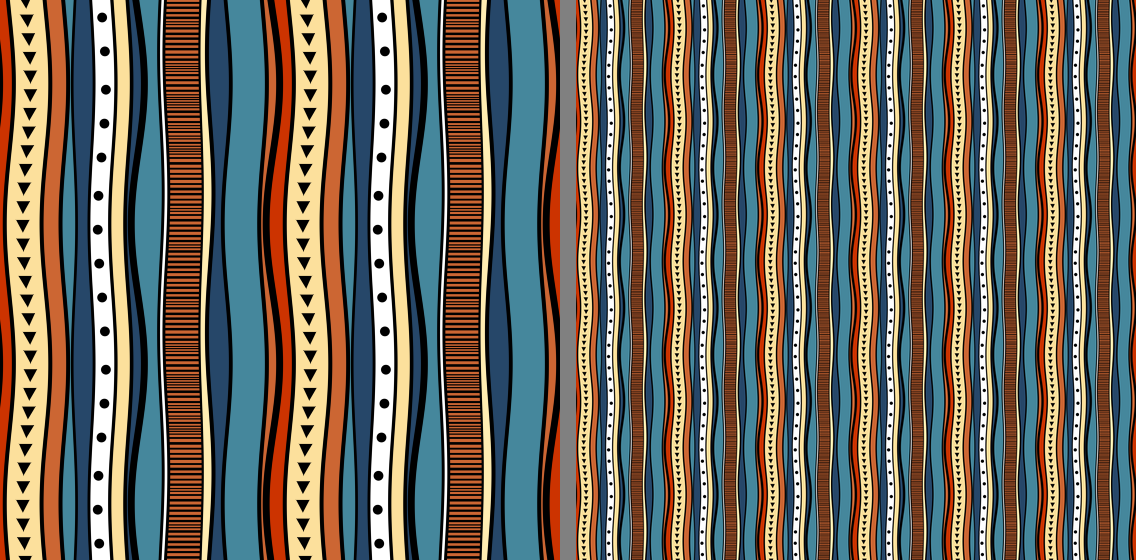
Left, the tile; right, the same tile 3 across and 3 down.
Write a three.js fragment shader that draws this pattern.

```glsl
varying vec2 vUv;

// Lengths are in units of one tile, TILE units wide and high.
const float REPEATS = 2.0;
const float TILE = 384.0;
const float SOFTNESS = 0.9;
const float TAU = 6.2831853;

const float MAIN_CREST = 115.0;
const float LADDER_CREST = 73.0;
const float SEAM_SHIFT = 48.0;

const float TRIANGLE_ROWS = 15.0;
const float TRIANGLE_START = 20.0;
const vec2 TRIANGLE_SIZE = vec2(9.2, 17.5);
const int DOT_COUNT = 8;
const float DOT_RADIUS = 6.7;
const float DOT_START = 24.0;
const float DOT_STEP = 46.5;
const float DOT_EXTRA_GAP = 6.0;
const float RUNG_COUNT = 54.0;

const vec3 INK = vec3(0.0);
const vec3 TEAL = vec3(0.27, 0.53, 0.61);
const vec3 NAVY = vec3(0.15, 0.28, 0.41);
const vec3 CREAM = vec3(0.99, 0.88, 0.61);
const vec3 PALE = vec3(1.0, 0.93, 0.70);
const vec3 ORANGE = vec3(0.80, 0.40, 0.20);
const vec3 RED = vec3(0.80, 0.20, 0.0);
const vec3 WHITE = vec3(1.0);

float hash(float n) {
  return fract(sin(n * 12.9898 + 4.1) * 43758.547);
}

float cover(float d) {
  return 1.0 - smoothstep(-SOFTNESS, SOFTNESS, d);
}

// 1 at the crest, 0 half a tile away
float sway(float y, float crest) {
  return 0.5 + 0.5 * cos(TAU * (y - crest) / TILE);
}

// Fills everything right of an edge, then inks the edge.
void stripe(inout vec3 color, float x, float edge, float lineWidth, vec3 fill) {
  color = mix(color, fill, cover(edge - x));
  color = mix(color, INK, cover(abs(x - edge) - 0.5 * lineWidth));
}

float triangles(vec2 p, float axis) {
  float pitch = TILE / TRIANGLE_ROWS;
  float t = mod(p.y - TRIANGLE_START + 4.0, pitch) - 4.0;
  float side = abs(p.x - axis) - TRIANGLE_SIZE.x * (1.0 - t / TRIANGLE_SIZE.y);
  side *= TRIANGLE_SIZE.y / length(TRIANGLE_SIZE);
  return cover(max(side, -t));
}

float dots(vec2 p) {
  float d = TILE;
  for (int i = 0; i < DOT_COUNT; i++) {
    float n = float(i);
    float y = DOT_START + DOT_STEP * n + DOT_EXTRA_GAP * (step(1.5, n) + step(4.5, n));
    float x = mix(134.0, 145.3, sway(y, MAIN_CREST));
    d = min(d, length(p - vec2(x, y)) - DOT_RADIUS);
  }
  return cover(d);
}

// Uneven rungs, some of them split into two thin lines
float rungs(float y) {
  float pitch = TILE / RUNG_COUNT;
  float id = floor(y / pitch);
  float offset = (fract(y / pitch) - 0.5) * pitch + 0.8 * (hash(id) - 0.5);
  float isSplit = step(0.78, hash(id + 71.0));
  float halfWidth = mix(mix(1.2, 1.9, hash(id + 33.0)), 0.85, isSplit);
  return cover(abs(abs(offset) - 1.9 * isSplit) - halfWidth);
}

void main() {
  // y runs downward; the side seam lies inside a plain teal stripe
  vec2 p = fract(vec2(vUv.x, 1.0 - vUv.y) * REPEATS) * TILE;
  p.x = mod(p.x + SEAM_SHIFT, TILE) - SEAM_SHIFT;
  float w = sway(p.y, MAIN_CREST);
  float v = sway(p.y, LADDER_CREST);
  vec3 color = TEAL;

  // Red and triangle stripes
  stripe(color, p.x, mix(-28.5, -18.0, w), 5.5, ORANGE);
  stripe(color, p.x, mix(-19.0, -0.5, w), 9.5, RED);
  stripe(color, p.x, mix(6.5, 19.0, w), 5.5, CREAM);
  stripe(color, p.x, mix(57.0, 69.0, w), 5.5, ORANGE);
  stripe(color, p.x, mix(83.0, 93.5, w), 5.5, TEAL);

  // Dotted stripe and its borders
  stripe(color, p.x, mix(105.0, 99.0, w), 3.7, NAVY);
  stripe(color, p.x, mix(122.0, 129.0, w), 4.0, WHITE);
  stripe(color, p.x, mix(150.5, 159.0, w), 4.5, CREAM);
  stripe(color, p.x, mix(171.5, 180.5, w), 5.0, NAVY);
  stripe(color, p.x, mix(180.0, 198.0, w), 9.5, TEAL);

  // Ladder stripe and its borders
  stripe(color, p.x, mix(223.8, 217.5, v), 4.0, WHITE);
  stripe(color, p.x, mix(231.5, 224.8, v), 4.0, mix(ORANGE, INK, rungs(p.y)));
  stripe(color, p.x, mix(278.0, 273.5, v), 3.0, PALE);
  stripe(color, p.x, mix(292.8, 283.8, v), 5.5, NAVY);
  stripe(color, p.x, mix(305.5, 316.5, w), 5.2, TEAL);

  // Ornaments
  color = mix(color, INK, triangles(p, mix(31.3, 41.8, w)));
  color = mix(color, INK, dots(p));
  gl_FragColor = vec4(color, 1.0);
}
```
